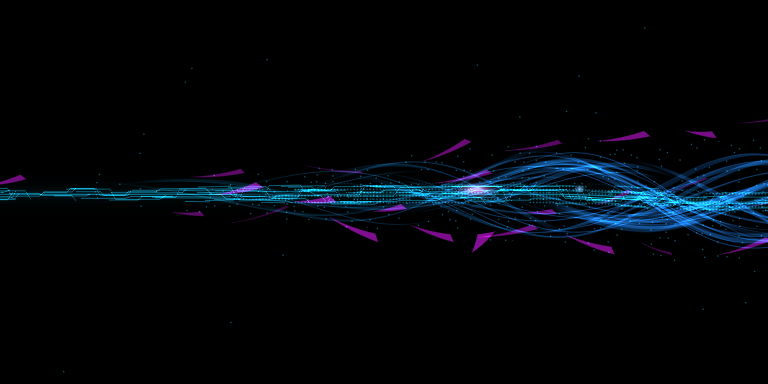
Reproduce this background procedurally as a WebGL 2 fragment shader.

```glsl
#version 300 es
precision highp float;
// Blue woven light strands around a cyan circuit band, with magenta shards on black.
uniform vec2 u_resolution;
out vec4 fragColor;

float hash(vec2 p) {
    return fract(sin(dot(p, vec2(127.1, 311.7))) * 43758.5453);
}

// Soft-edged coverage of a signed distance
float cover(float d, float aa) {
    return smoothstep(aa, -aa, d);
}

float axisHeight(float x) {
    return 0.494 - 0.02 * smoothstep(1.45, 1.9, x);
}

// Translucent ribbons that swing around the axis and cross at regular nodes
vec3 strands(float x, float y, float aa) {
    vec3 sum = vec3(0.0);
    float swing = mix(0.04, 0.135, smoothstep(0.4, 1.65, x));
    float growth = smoothstep(0.3, 1.8, x);
    for (int i = 0; i < 52; i++) {
        float id = float(i);
        float a = hash(vec2(id, 1.0)), b = hash(vec2(id, 2.0)), c = hash(vec2(id, 3.0));
        float side = mod(id, 2.0) * 2.0 - 1.0;
        float d = y - swing * side * (0.3 + 0.7 * a) * sin(5.4 * (x - 0.65) + 1.8 * (b - 0.5));
        float halfWidth = 0.0008 + (0.004 + 0.006 * growth) * c * c * abs(sin(3.5 * x + 6.28 * a));
        float middle = 0.4 + 1.75 * sqrt(hash(vec2(id, 4.0)));
        float reach = 0.25 + 0.3 * b;
        float fade = 1.0 - smoothstep(0.3 * reach, reach, abs(x - middle));
        float fill = cover(abs(d) - halfWidth, aa);
        float rim = cover(abs(d - side * halfWidth) - 0.0009, aa);
        vec3 blue = mix(vec3(0.07, 0.48, 0.65), vec3(0.12, 0.48, 0.88), growth);
        sum += blue * fade * (0.3 * fill + 0.3 * rim) * (0.6 + 0.5 * growth);
    }
    return sum * smoothstep(0.2, 0.5, x);
}

// Stepped traces and a grid of small nodes
vec3 circuit(float x, float y, float aa) {
    float light = 0.0;
    float spread = mix(0.036, 0.054, smoothstep(0.4, 0.9, x));
    for (int i = 0; i < 14; i++) {
        float id = float(i);
        float run = x / (0.06 + 0.08 * hash(vec2(id, 11.0))) + 7.0 * hash(vec2(id, 12.0));
        float cell = floor(run), along = fract(run);
        float level = mix(hash(vec2(cell, id)), hash(vec2(cell + 1.0, id)),
                          clamp((along - 0.88) / 0.12, 0.0, 1.0));
        float lit = step(0.45, hash(vec2(cell, id + 40.0)));
        light += 0.65 * lit * cover(abs(y - (level - 0.5) * spread) - 0.0009, aa);
    }
    vec2 grid = vec2(x, y) / 0.0085;
    vec2 cell = floor(grid);
    float block = step(0.45, hash(vec2(floor(cell.x / 9.0), cell.y)));
    float node = cover((length(fract(grid) - 0.5) - 0.22) * 0.0085, aa);
    float band = 1.0 - smoothstep(0.45, 0.6, abs(y) / spread);
    light += 0.5 * node * block * band * smoothstep(0.5, 0.8, x);
    // Central beam and its haze
    light += 0.75 * cover(abs(y) - 0.0011, aa) * (0.6 + 0.4 * sin(5.0 * x + 0.4));
    light += 0.13 * exp(-abs(y) * 75.0);
    return vec3(0.08, 0.68, 0.85) * light;
}

// Curved blade that widens from its tail to a slanted tip
float shard(vec2 p, vec2 center, float angle, float size, float width, float aa) {
    vec2 q = p - center;
    float c = cos(angle), s = sin(angle);
    q = vec2(c * q.x + s * q.y, c * q.y - s * q.x);
    float u = q.x / size + 0.5;
    float v = q.y + 0.12 * size * u * (1.0 - u);
    float d = max(abs(v) - width * u, q.x + 0.8 * v - 0.5 * size);
    return cover(max(d, -0.5 * size - q.x), aa);
}

// Two trails of shards opening out to the right, above and below the axis
vec3 shards(vec2 p, float aa) {
    float light = 0.0;
    for (int i = 0; i < 24; i++) {
        float id = float(i), j = mod(id, 8.0), trail = floor(id / 8.0);
        float a = hash(vec2(id, 21.0)), b = hash(vec2(id, 22.0)), c = hash(vec2(id, 23.0));
        vec2 center = vec2(2.0 * pow(j / 7.0, 0.65), 0.525 + 0.0235 * j);
        if (trail > 0.5) center = vec2(0.49 + 0.206 * j, 0.447 - 0.014 * j);
        // The inner trail mixes with the strands
        if (trail > 1.5) center = vec2(0.6 + 0.2 * j, 0.49 + 0.1 * (c - 0.5));
        center += vec2(0.04, 0.025) * (vec2(b, a) - 0.5);
        float angle = trail < 0.5 ? 0.6 * a - 0.15 : 0.9 * (a - 0.5);
        light += (0.4 + 0.6 * b) * shard(p, center, angle, 0.07 + 0.08 * c, 0.003 + 0.007 * b, aa);
    }
    light += shard(p, vec2(1.245, 0.367), 1.0, 0.06, 0.018, aa);
    return vec3(0.52, 0.06, 0.58) * light;
}

// Fine dust scattered over a widening band
vec3 dust(float x, float y, float aa) {
    vec2 grid = vec2(x, y) / 0.019;
    vec2 cell = floor(grid);
    vec2 jitter = vec2(hash(cell + 3.0), hash(cell + 9.0)) - 0.5;
    float d = (length(fract(grid) - 0.5 - 0.6 * jitter) - 0.085) * 0.019;
    float reach = 0.07 + 0.13 * smoothstep(0.3, 2.0, x);
    float density = 0.35 * smoothstep(0.1, 1.0, x) + 0.05;
    float lit = step(hash(cell), density * (1.0 - smoothstep(0.5 * reach, reach, abs(y))));
    return vec3(0.06, 0.36, 0.48) * lit * cover(d, aa);
}

void main() {
    vec2 p = gl_FragCoord.xy / u_resolution.y;
    float aa = 0.8 / u_resolution.y;
    float y = p.y - axisHeight(p.x);
    vec3 color = strands(p.x, y, aa) + circuit(p.x, y, aa) + dust(p.x, y, aa);
    color += shards(p, aa);
    // Flares on the beam
    vec2 flare = (p - vec2(1.24, 0.505)) / vec2(0.035, 0.012);
    color += vec3(0.8, 0.5, 0.9) * exp(-dot(flare, flare));
    vec2 spark = (p - vec2(1.51, 0.508)) / vec2(0.009, 0.007);
    color += vec3(0.4, 0.55, 0.75) * exp(-dot(spark, spark));
    fragColor = vec4(min(color, 1.0), 1.0);
}
```
